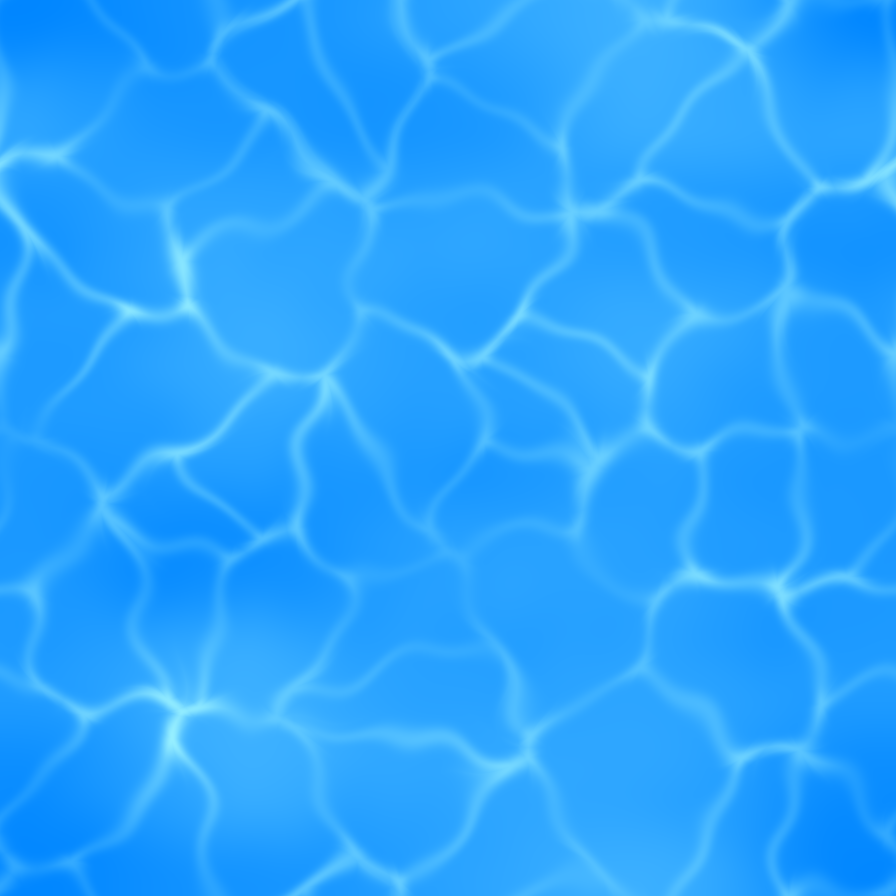
Reproduce this texture procedurally as a WebGL 1 fragment shader.

```glsl
precision highp float;
// Tiling pool water: soft blue depths under a wavy net of light caustics.

uniform vec2 u_resolution;

#define CELLS 8.0          // lattice cells per side
#define EMPTY 0.25         // share of cells without a seed
#define JITTER 0.96        // irregularity of the cells
#define LINE_WIDTH 0.078   // in cell units
#define NODE_WIDTH 0.17    // in cell units
#define LINE_LIGHT 0.108
#define NODE_LIGHT 0.125
#define DEPTH_MEAN 0.118
#define DEPTH_RANGE 0.29
#define WARP 0.011         // in canvas units

const float TAU = 6.2831853;

vec2 hash2(vec2 p) {
  vec3 q = fract(vec3(p.xyx) * vec3(0.1031, 0.1030, 0.0973));
  q += dot(q, q.yzx + 33.33);
  return fract((q.xx + q.yz) * q.zy);
}

// Smooth value noise that wraps after `period` lattice steps.
float wrapNoise(vec2 uv, vec2 period, float seed) {
  vec2 p = uv * period;
  vec2 i = floor(p);
  vec2 f = p - i;
  f = f * f * f * (f * (f * 6.0 - 15.0) + 10.0);
  vec2 lo = mod(i, period) + seed;
  vec2 hi = mod(i + 1.0, period) + seed;
  float bottom = mix(hash2(lo).x, hash2(vec2(hi.x, lo.y)).x, f.x);
  float top = mix(hash2(vec2(lo.x, hi.y)).x, hash2(hi).x, f.x);
  return mix(bottom, top, f.y);
}

// Layered sines with whole frequencies bend the net without breaking the tile.
vec2 ripple(vec2 uv) {
  vec2 a = TAU * uv;
  vec2 slow = sin(vec2(4.0 * a.y + a.x, 4.0 * a.x - 2.0 * a.y) + vec2(0.7, 2.1));
  vec2 mid = sin(vec2(7.0 * a.y - 3.0 * a.x, 6.0 * a.x + 3.0 * a.y) + vec2(4.2, 1.3));
  vec2 fast = sin(vec2(10.0 * a.y + 5.0 * a.x, 11.0 * a.x - 4.0 * a.y) + vec2(2.9, 5.5));
  return WARP * (slow + 0.65 * mid + 0.4 * fast);
}

// Offset from a point in cell space to the seed of a wrapped cell.
vec2 seedOffset(vec2 cell, vec2 p) {
  vec2 id = mod(cell, CELLS);
  vec2 h = hash2(id + 17.0);
  float far = 50.0 * step(hash2(id + 57.0).y, EMPTY);
  return cell + 0.5 + JITTER * (h - 0.5) - p + far;
}

// x: distance to the nearest cell border, y: closeness measure to a junction.
vec2 cellNet(vec2 p) {
  vec2 home = floor(p);
  vec2 nearest = vec2(0.0);
  vec3 d = vec3(8.0);   // three smallest seed distances
  for (int y = -2; y <= 2; y++) {
    for (int x = -2; x <= 2; x++) {
      vec2 r = seedOffset(home + vec2(x, y), p);
      float len = length(r);
      if (len < d.x) {
        d = vec3(len, d.xy);
        nearest = r;
      } else if (len < d.y) {
        d = vec3(d.x, len, d.y);
      } else {
        d.z = min(d.z, len);
      }
    }
  }
  float border = 8.0;
  for (int y = -2; y <= 2; y++) {
    for (int x = -2; x <= 2; x++) {
      vec2 r = seedOffset(home + vec2(x, y), p);
      vec2 gap = r - nearest;
      if (dot(gap, gap) > 0.0001) {
        border = min(border, dot(0.5 * (r + nearest), normalize(gap)));
      }
    }
  }
  return vec2(border, d.z - d.x);
}

float glow(float dist, float width) {
  float q = dist / width;
  return exp(-q * q);
}

// All tones lie on one line from deep blue to pale cyan.
vec3 waterColor(float light) {
  return vec3(light, min(0.525 + 0.7 * light, 1.0), 1.0);
}

void main() {
  vec2 uv = gl_FragCoord.xy / u_resolution;
  vec2 bent = uv + ripple(uv);

  // Broad patches, wider than tall
  float depth = 0.6 * wrapNoise(bent, vec2(3.0, 5.0), 41.0)
              + 0.4 * wrapNoise(uv, vec2(4.0, 8.0), 73.0);
  float light = max(DEPTH_MEAN + DEPTH_RANGE * (depth - 0.5), 0.0);

  // Bright net whose strength drifts across the surface
  vec2 net = cellNet(bent * CELLS);
  float strength = mix(0.25, 1.75, wrapNoise(uv, vec2(6.0), 109.0));
  float lines = LINE_LIGHT * glow(net.x, LINE_WIDTH);
  float nodes = NODE_LIGHT * glow(net.y, NODE_WIDTH);
  light += strength * (lines + nodes);

  gl_FragColor = vec4(waterColor(min(light, 0.65)), 1.0);
}
```
